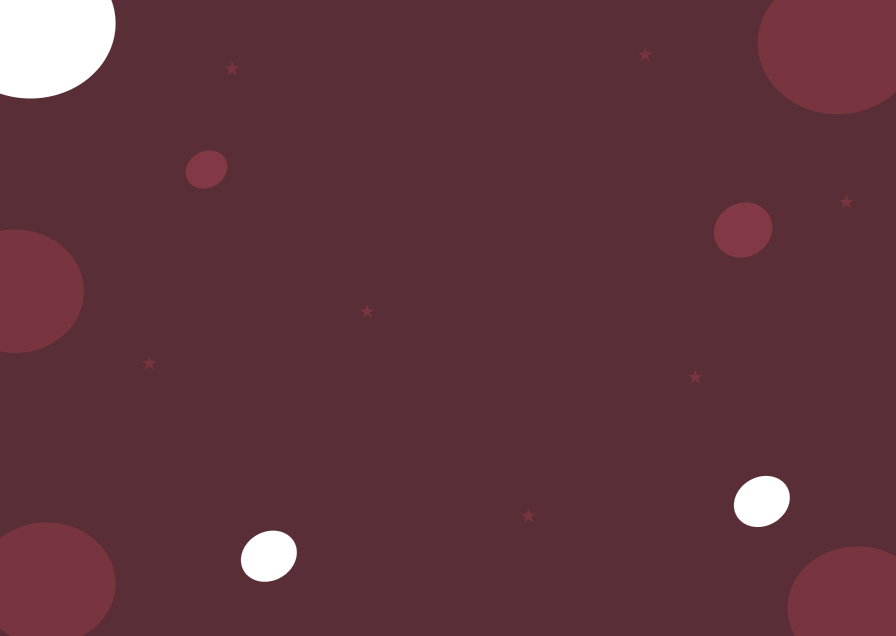
This background is drawn by a Shadertoy shader. Its source:

```glsl
// Flat decorative background: tilted and upright ovals in rose and white
// on a dark wine ground, sprinkled with small five-pointed stars.
// Each shape is a signed distance, layered with antialiased coverage.

// Lengths are fractions of the canvas width.
const float CANVAS_HEIGHT = 0.711;
const float OVAL_TILT = 0.52;
const float STAR_RADIUS = 0.0085;
const float TAU = 6.283185;

const vec3 WINE = vec3(0.349, 0.180, 0.212);
const vec3 ROSE = vec3(0.471, 0.208, 0.251);
const vec3 BRIGHT_ROSE = vec3(0.514, 0.224, 0.271);
const vec3 WHITE = vec3(1.0);

// Ovals: centre in xy, half axes in zw.
const vec4 WHITE_CORNER = vec4(0.0339, 0.6849, 0.0951, 0.0840);
const vec4 ROSE_OVALS[4] = vec4[4](
    vec4(0.9349, 0.6628, 0.0892, 0.0794),
    vec4(0.0169, 0.3854, 0.0768, 0.0690),
    vec4(0.0521, 0.0586, 0.0768, 0.0684),
    vec4(0.9570, 0.0312, 0.0781, 0.0690));
const vec4 BRIGHT_OVALS[2] = vec4[2](
    vec4(0.2305, 0.5215, 0.0241, 0.0202),
    vec4(0.8294, 0.4538, 0.0333, 0.0300));
const vec4 WHITE_OVALS[2] = vec4[2](
    vec4(0.3001, 0.0892, 0.0324, 0.0272),
    vec4(0.8503, 0.1504, 0.0324, 0.0272));
const vec2 STARS[7] = vec2[7](
    vec2(0.2591, 0.6341), vec2(0.7201, 0.6497), vec2(0.9447, 0.4850),
    vec2(0.4098, 0.3625), vec2(0.1667, 0.3047), vec2(0.7760, 0.2891),
    vec2(0.5898, 0.1341));

// Approximate distance to a nearly round ellipse.
float ovalDistance(vec2 p, vec4 oval, float tilt) {
    float c = cos(tilt), s = sin(tilt);
    vec2 q = p - oval.xy;
    q = vec2(c * q.x + s * q.y, c * q.y - s * q.x);
    return (length(q / oval.zw) - 1.0) * min(oval.z, oval.w);
}

// Fold the angle into half a point, then measure to its straight edge.
float starDistance(vec2 p, float radius) {
    float sector = TAU / 5.0;
    float angle = atan(p.x, p.y);
    angle = abs(angle - sector * floor(angle / sector + 0.5));
    return length(p) * cos(angle - sector) - radius * cos(sector);
}

// Turn a distance into coverage over about one pixel.
float coverage(float dist) {
    return clamp(0.5 - dist * iResolution.x, 0.0, 1.0);
}

void mainImage(out vec4 fragColor, in vec2 fragCoord) {
    vec2 p = fragCoord / iResolution.xy * vec2(1.0, CANVAS_HEIGHT);
    vec3 color = WINE;

    // Large ovals along the borders
    for (int i = 0; i < 4; i++)
        color = mix(color, ROSE, coverage(ovalDistance(p, ROSE_OVALS[i], 0.0)));
    color = mix(color, WHITE, coverage(ovalDistance(p, WHITE_CORNER, 0.0)));

    // Small tilted ovals
    for (int i = 0; i < 2; i++) {
        color = mix(color, BRIGHT_ROSE, coverage(ovalDistance(p, BRIGHT_OVALS[i], OVAL_TILT)));
        color = mix(color, WHITE, coverage(ovalDistance(p, WHITE_OVALS[i], OVAL_TILT)));
    }

    // Scattered stars
    for (int i = 0; i < 7; i++)
        color = mix(color, ROSE, coverage(starDistance(p - STARS[i], STAR_RADIUS)));

    fragColor = vec4(color, 1.0);
}
```
